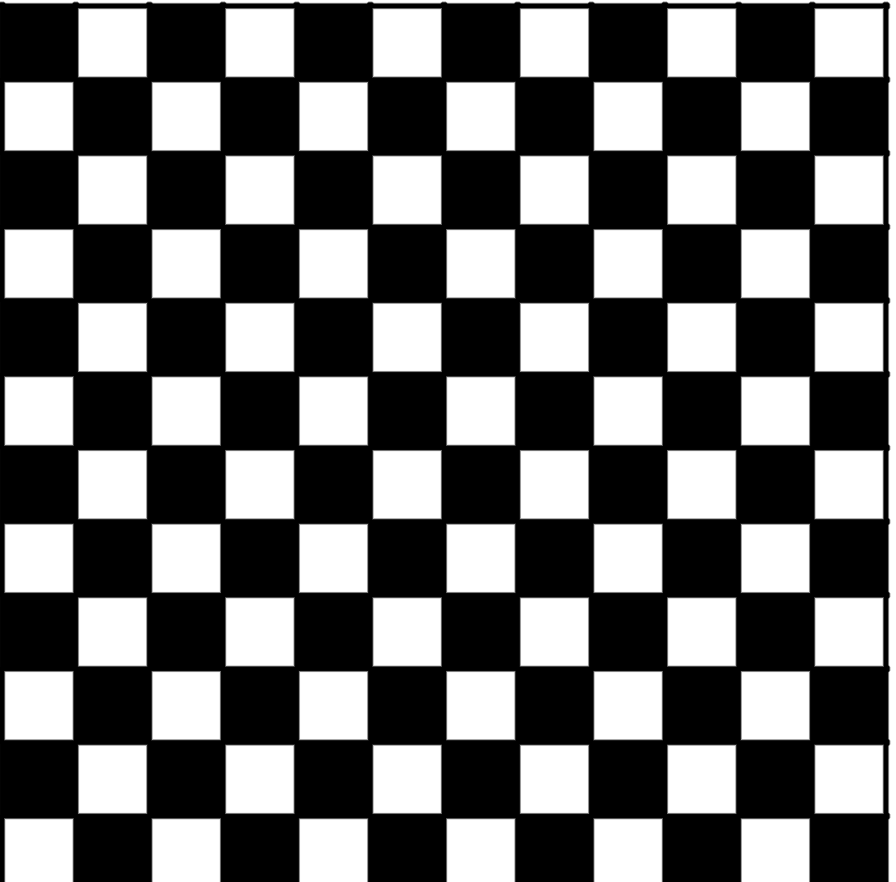
This pattern is drawn by a WebGL 1 fragment shader. Its source:

```glsl
precision highp float;
// Black and white checkerboard of 12 by 12 cells with a black grid and a thin white margin.

uniform vec2 u_resolution;

// Lengths in canvas heights
const float PITCH = 0.0835;
const vec2 GRID_CORNER = vec2(0.0024, 0.0068); // from the top left
const float EDGE_SOFTNESS = 0.0028;

// Lengths in cells
const float CELL_COUNT = 12.0;
const float LINE_HALF_WIDTH = 0.0365;
const float TICK_LENGTH = 0.018;

const vec3 INK = vec3(0.0);
const vec3 PAPER = vec3(1.0);

// Distance to the nearest grid line along one axis
float gridLineDistance(float t) {
  return 0.5 - abs(fract(t) - 0.5);
}

// Signed depth inside a light square, negative on ink
float lightSquareDepth(vec2 grid) {
  vec2 cell = floor(grid);
  float isLight = mod(cell.x + cell.y, 2.0);
  float depth = min(gridLineDistance(grid.x), gridLineDistance(grid.y)) - LINE_HALF_WIDTH;
  return mix(-1.0, depth, isLight);
}

// Signed distance beyond the top and right border, with short line overshoots
float marginDepth(vec2 grid) {
  float beyondRight = grid.x - CELL_COUNT;
  float beyondTop = -grid.y;
  float along = beyondRight > beyondTop ? grid.y : grid.x;
  float tick = 1.0 - smoothstep(0.5, 1.5, gridLineDistance(along) / LINE_HALF_WIDTH);
  return max(beyondRight, beyondTop) - LINE_HALF_WIDTH - TICK_LENGTH * tick;
}

void main() {
  // Grid coordinates, rows counted from the top
  vec2 p = gl_FragCoord.xy / u_resolution.y;
  vec2 grid = (vec2(p.x, 1.0 - p.y) - GRID_CORNER) / PITCH;

  // Soft edge, never narrower than one pixel
  float halfEdge = 0.5 * max(EDGE_SOFTNESS, 1.0 / u_resolution.y) / PITCH;

  // The board stops at its border; the margin takes over outside it
  float board = max(grid.x - CELL_COUNT, -grid.y) < 0.0 ? lightSquareDepth(grid) : -1.0;
  float depth = max(board, marginDepth(grid));
  float light = smoothstep(-halfEdge, halfEdge, depth);

  gl_FragColor = vec4(mix(INK, PAPER, light), 1.0);
}
```
